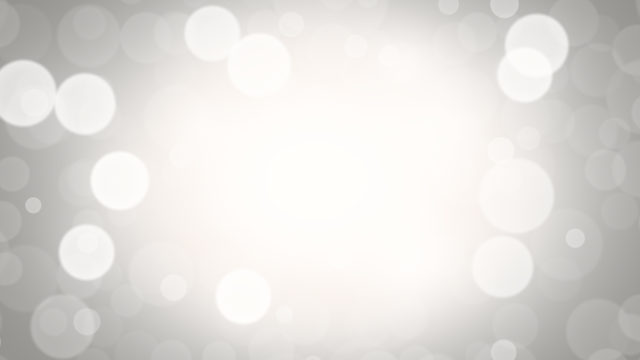
Reproduce this background procedurally as a Shadertoy shader.

```glsl
const vec3 WHITE = vec3(1.0, 0.995, 0.985);
const vec3 GREY = vec3(0.58, 0.577, 0.565);
const vec3 BLUSH = vec3(0.99, 0.94, 0.915);

vec3 hash3(vec2 cell) {
    vec3 q = vec3(dot(cell, vec2(127.1, 311.7)),
                  dot(cell, vec2(269.5, 183.3)),
                  dot(cell, vec2(419.2, 371.9)));
    return fract(sin(q) * 43758.545);
}

// Soft-edged lens disc with a slightly brighter rim
float disc(vec2 p, vec2 center, float radius, float blur) {
    float d = length(p - center);
    float body = 1.0 - smoothstep(radius - blur, radius + blur, d);
    return body * (0.88 + 0.12 * smoothstep(0.5, 1.0, d / radius));
}

float bloom(vec2 p, vec2 center, float radius) {
    vec2 d = (p - center) / radius;
    return exp(-dot(d, d));
}

// Cellular field: at most one jittered disc in each cell
float scatter(vec2 p, float size, float density, float seed) {
    vec2 home = floor(p / size);
    float clear = 1.0;
    for (int j = -1; j <= 1; j++)
    for (int i = -1; i <= 1; i++) {
        vec2 cell = home + vec2(i, j);
        vec3 rnd = hash3(cell + seed);
        vec3 look = hash3(cell + seed + 57.0);
        vec2 center = (cell + 0.15 + 0.7 * rnd.xy) * size;
        float radius = size * mix(0.28, 0.55, rnd.z);
        float light = step(look.x, density) * mix(0.35, 1.0, look.y);
        clear *= 1.0 - light * disc(p, center, radius, size * 0.035);
    }
    return 1.0 - clear;
}

void mainImage(out vec4 fragColor, in vec2 fragCoord) {
    vec2 p = fragCoord / iResolution.y;
    vec2 q = fragCoord / iResolution.xy * 2.0 - 1.0;

    // Vignette from a white core to grey corners, with a blush ring
    float r = length((q - vec2(0.02, 0.0)) * vec2(1.0, 0.72));
    vec3 color = mix(WHITE, GREY, smoothstep(0.3, 1.25, r));
    float ring = exp(-pow((r - 0.47) / 0.2, 2.0));
    color = mix(color, BLUSH, 0.5 * ring);

    // Faint overlapping discs and sparse small sparks
    color = mix(color, WHITE, 0.17 * scatter(p, 0.19, 0.75, 3.0));
    color = mix(color, WHITE, 0.15 * scatter(p + 0.07, 0.13, 0.6, 19.0));
    color = mix(color, WHITE, 0.5 * scatter(p, 0.075, 0.06, 41.0));

    // Broad blooms around the core
    color = mix(color, WHITE, 0.9 * bloom(p, vec2(0.82, 0.50), 0.20));
    color = mix(color, WHITE, 0.9 * bloom(p, vec2(1.14, 0.29), 0.13));
    color = mix(color, WHITE, 0.8 * bloom(p, vec2(1.21, 0.64), 0.13));
    color = mix(color, WHITE, 0.6 * bloom(p, vec2(1.12, 0.81), 0.10));
    color = mix(color, WHITE, 0.6 * bloom(p, vec2(0.58, 0.63), 0.10));

    // Leading lights: center, radius, strength
    vec4 lights[12] = vec4[12](
        vec4(0.065, 0.741, 0.092, 0.74), vec4(0.236, 0.711, 0.085, 0.78),
        vec4(0.333, 0.498, 0.081, 0.92), vec4(0.241, 0.299, 0.077, 0.80),
        vec4(0.676, 0.176, 0.076, 0.97), vec4(0.590, 0.907, 0.077, 0.72),
        vec4(0.720, 0.819, 0.088, 0.85), vec4(1.491, 0.873, 0.088, 0.75),
        vec4(1.458, 0.792, 0.076, 0.80), vec4(1.435, 0.456, 0.104, 0.55),
        vec4(1.396, 0.259, 0.085, 0.62), vec4(0.174, 0.093, 0.089, 0.27));
    for (int i = 0; i < 12; i++) {
        vec4 l = lights[i];
        float halo = 0.25 * l.w * l.w * bloom(p, l.xy, l.z * 1.35);
        color = mix(color, WHITE, halo);
        color = mix(color, WHITE, l.w * disc(p, l.xy, l.z, 0.007));
    }

    fragColor = vec4(color, 1.0);
}
```
